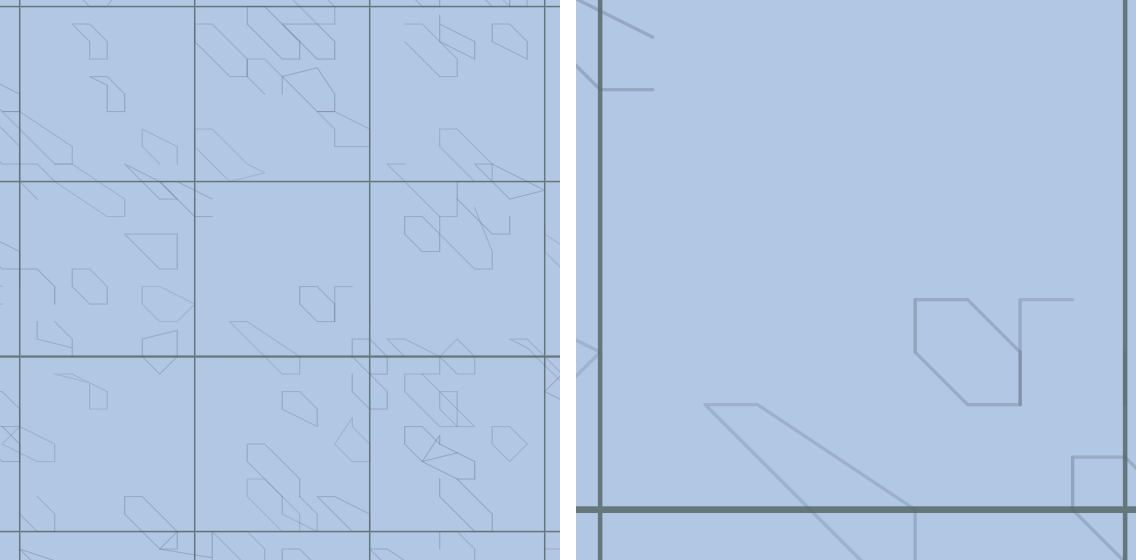
Left, the full canvas; right, a detail of the centre.
Write a WebGL 2 fragment shader that draws this pattern.

```glsl
#version 300 es
precision highp float;

#define GRID_PERIOD 0.3125
#define GRID_ORIGIN vec2(0.0352, 0.0508)
#define GRID_WIDTH 0.0027
#define HEAVY_WIDTH 0.0040
#define STEPS_PER_TILE 10.0
#define SITE_SPACING 3.0
#define SHAPE_CHANCE 0.56
#define OUTLINE_WIDTH 0.0020
#define OUTLINE_STRENGTH 0.30
#define PAPER vec3(0.695, 0.780, 0.893)
#define GRID_INK vec3(0.34, 0.41, 0.41)
#define OUTLINE_INK vec3(0.38, 0.44, 0.52)

uniform vec2 u_resolution;
out vec4 fragColor;

// Corners of a square with two opposite corners cut off
const vec2 HEXAGON[6] = vec2[6](
    vec2(-1.0, 1.0), vec2(0.0, 1.0), vec2(1.0, 0.0),
    vec2(1.0, -1.0), vec2(0.0, -1.0), vec2(-1.0, 0.0));

float hash(vec2 p) {
    return fract(sin(dot(p, vec2(127.1, 311.7))) * 43758.5453);
}

float segmentDistance(vec2 p, vec2 a, vec2 b) {
    vec2 ab = b - a;
    float t = clamp(dot(p - a, ab) / max(dot(ab, ab), 1e-4), 0.0, 1.0);
    return length(p - a - ab * t);
}

// Coverage of a line of given width, softened over one pixel
float stroke(float dist, float width, float pixel) {
    return clamp((0.5 * width - dist) / pixel + 0.5, 0.0, 1.0);
}

// Hexagon corner, stretched and nudged along the fine lattice
vec2 shapeCorner(vec2 site, int k) {
    vec2 corner = HEXAGON[k];
    float stretch = step(0.66, hash(site + 3.7));
    float lean = step(0.72, hash(site + 8.3));
    if (k == 2 || k == 3) corner += vec2(stretch, -stretch);
    if (k == 4) corner += vec2(stretch, -stretch);
    if (k < 2) corner.x -= lean;
    float nudge = hash(site * 1.7 + float(k) * 5.3);
    corner.x += step(0.90, nudge) - step(nudge, 0.06);
    corner.y += 0.5 * step(0.94, nudge);
    return corner;
}

// Light left by all outlines; shared edges darken twice
float outlineLight(vec2 p, float unit, float pixel) {
    vec2 home = floor(p / SITE_SPACING);
    float light = 1.0;
    for (int j = -1; j <= 1; j++) {
        for (int i = -1; i <= 1; i++) {
            vec2 site = home + vec2(i, j);
            if (hash(site + 0.5) > SHAPE_CHANCE) continue;
            vec2 jitter = floor(2.0 * vec2(hash(site + 11.3), hash(site + 27.9)));
            vec2 center = site * SITE_SPACING + 1.0 + jitter;
            float strength = OUTLINE_STRENGTH * mix(0.75, 1.2, hash(site + 41.1));
            float ink = 0.0;
            vec2 a = center + shapeCorner(site, 5);
            for (int k = 0; k < 6; k++) {
                vec2 b = center + shapeCorner(site, k);
                float drawn = step(0.07, hash(site * 2.3 + float(k) * 9.1));
                float line = stroke(segmentDistance(p, a, b) * unit, OUTLINE_WIDTH, pixel);
                float upright = 1.0 - step(0.01, abs(a.x - b.x));
                ink = max(ink, drawn * line * strength * (1.0 + 0.25 * upright));
                a = b;
            }
            light *= 1.0 - ink;
        }
    }
    return light;
}

// Square rules, the second row from the bottom drawn heavier
float gridInk(vec2 tile, float pixel) {
    vec2 nearest = round(tile);
    vec2 dist = abs(tile - nearest) * GRID_PERIOD;
    float rowWidth = nearest.y == 1.0 ? HEAVY_WIDTH : GRID_WIDTH;
    return max(stroke(dist.x, GRID_WIDTH, pixel), stroke(dist.y, rowWidth, pixel));
}

void main() {
    float side = min(u_resolution.x, u_resolution.y);
    float pixel = 1.0 / side;
    vec2 tile = (gl_FragCoord.xy / side - GRID_ORIGIN) / GRID_PERIOD;
    float unit = GRID_PERIOD / STEPS_PER_TILE;

    float light = outlineLight(tile * STEPS_PER_TILE, unit, pixel);
    vec3 color = mix(OUTLINE_INK, PAPER, light);
    color = mix(color, GRID_INK, 0.85 * gridInk(tile, pixel));
    fragColor = vec4(color, 1.0);
}
```
